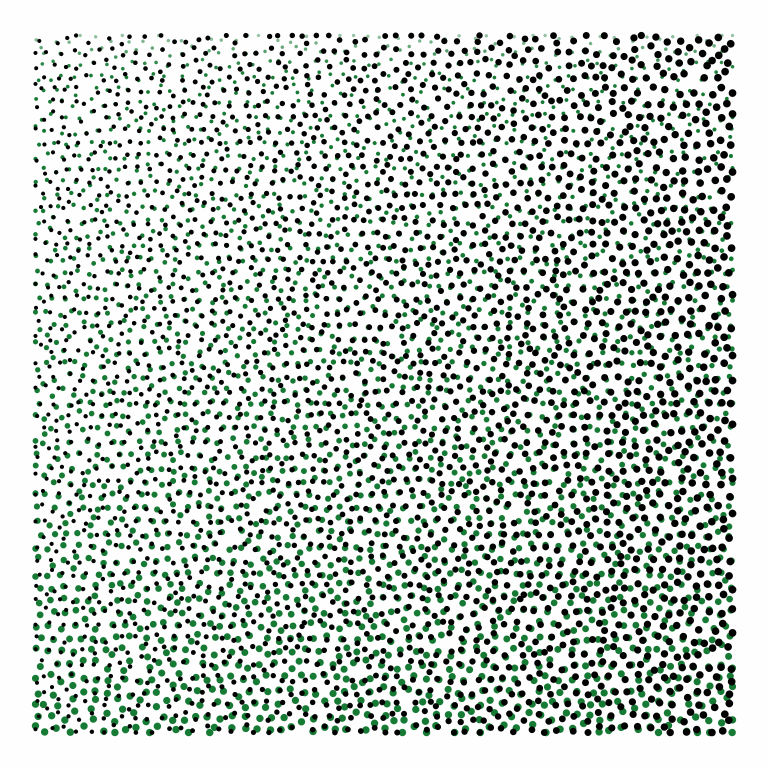
This pattern is drawn by a WebGL 2 fragment shader. Its source:

```glsl
#version 300 es
precision highp float;
// Two evenly scattered dot layers: black dots swell rightward over green dots that swell downward.

#define GRID 54.0
#define MARGIN 0.0462
#define EDGE_SNAP 0.30
#define JITTER 0.92
#define STAGGER 0.25
#define PUSH_RANGE 1.0
#define PUSH_FORCE 0.40
#define BLACK_RADII vec2(0.0026, 0.0050)
#define GREEN_RADII vec2(0.0022, 0.0048)
#define PAPER vec3(0.996, 0.998, 0.996)
#define GREEN vec3(0.085, 0.480, 0.205)
#define BLACK vec3(0.004, 0.006, 0.004)

uniform vec2 u_resolution;
out vec4 fragColor;

vec2 hash2(vec2 cell, float seed) {
    vec3 p = fract(vec3(cell.xyx) * vec3(0.1031, 0.1030, 0.0973) + seed * 0.137);
    p += dot(p, p.yzx + 33.33);
    return fract((p.xx + p.yz) * p.zy);
}

// Alternate rows shift sideways so that columns do not show
vec2 jitteredPoint(vec2 cell, float seed) {
    float shift = STAGGER * (2.0 * mod(cell.y, 2.0) - 1.0);
    return cell + 0.5 + vec2(shift, 0.0) + (hash2(cell, seed) - 0.5) * JITTER;
}

// Push a jittered point away from its neighbours for even spacing
vec2 relaxedPoint(vec2 cell, float seed) {
    vec2 point = jitteredPoint(cell, seed);
    vec2 push = vec2(0.0);
    for (int j = -1; j <= 1; j++) {
        for (int i = -1; i <= 1; i++) {
            if (i == 0 && j == 0) continue;
            vec2 away = point - jitteredPoint(cell + vec2(i, j), seed);
            float gap = max(length(away), 0.001);
            push += away / gap * max(PUSH_RANGE - gap, 0.0);
        }
    }
    // Outer dots line up along the border
    return clamp(point + push * PUSH_FORCE, EDGE_SNAP, GRID - EDGE_SNAP);
}

// Coverage of one layer; radius follows the given axis across the field
float dotLayer(vec2 uv, vec2 axis, vec2 radii, float seed, float fade, float pixel) {
    float scale = (1.0 - 2.0 * MARGIN) / (GRID - 2.0 * EDGE_SNAP);
    vec2 q = (uv - MARGIN) / scale + EDGE_SNAP;
    vec2 home = floor(q);
    float coverage = 0.0;
    for (int j = -1; j <= 1; j++) {
        for (int i = -1; i <= 1; i++) {
            vec2 cell = home + vec2(i, j);
            if (any(lessThan(cell, vec2(0.0))) || any(greaterThanEqual(cell, vec2(GRID)))) continue;
            vec2 point = relaxedPoint(cell, seed);
            float t = clamp(dot(point / GRID, axis) + max(-axis.y, 0.0), 0.0, 1.0);
            float radius = mix(radii.x, radii.y, t);
            float edge = clamp((radius - length(q - point) * scale) / pixel + 0.5, 0.0, 1.0);
            coverage = max(coverage, edge * mix(1.0, smoothstep(-0.05, 0.07, t), fade));
        }
    }
    return coverage;
}

void main() {
    float side = min(u_resolution.x, u_resolution.y);
    vec2 uv = (gl_FragCoord.xy - 0.5 * u_resolution) / side + 0.5;
    float pixel = 1.0 / side;

    // Green layer beneath, black layer on top
    float green = dotLayer(uv, vec2(0.0, -1.0), GREEN_RADII, 5.0, 1.0, pixel);
    float black = dotLayer(uv, vec2(1.0, 0.0), BLACK_RADII, 2.0, 0.0, pixel);
    vec3 color = mix(PAPER, GREEN, green);
    color = mix(color, BLACK, black);
    fragColor = vec4(color, 1.0);
}
```
